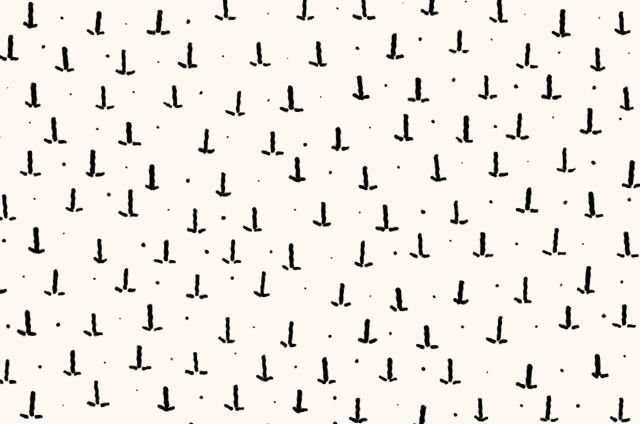
A Shadertoy shader for this pattern:

```glsl
// Scattered ink sprouts, each an upright stem over two small leaves, with dots between, on cream paper.

vec2 hash2(vec2 cell, float seed) {
    vec2 q = vec2(dot(cell, vec2(127.1, 311.7)), dot(cell, vec2(269.5, 183.3)));
    return fract(sin(q + seed * 37.7) * 4375.85);
}

// Stroke with round ends, whose radius runs from startRadius to endRadius
float stroke(vec2 p, vec2 a, vec2 b, float startRadius, float endRadius) {
    vec2 pa = p - a, ba = b - a;
    float t = clamp(dot(pa, ba) / dot(ba, ba), 0.0, 1.0);
    return length(pa - ba * t) - mix(startRadius, endRadius, t);
}

float sprout(vec2 p, vec2 cell) {
    vec2 form = hash2(cell, 1.0);
    vec2 side = hash2(cell, 2.0);
    vec2 weight = hash2(cell, 3.0);

    // Stem: varied height and lean, a little heavier at the top
    float stemRadius = mix(0.0042, 0.0064, weight.x);
    vec2 foot = vec2(0.0, -0.021);
    vec2 tip = vec2((form.x - 0.5) * 0.009, mix(0.018, 0.029, form.y));
    float d = stroke(p, foot, tip, stemRadius * 0.95, stemRadius);

    // Leaves: some touch the stem, some stand apart
    vec2 gap = mix(vec2(0.002), vec2(0.011), smoothstep(0.3, 0.65, side));
    vec2 reach = gap + mix(vec2(0.009), vec2(0.015), hash2(cell, 4.0));
    float leafRadius = mix(0.0034, 0.0048, weight.y);
    d = min(d, stroke(p, vec2(-gap.x, -0.027), vec2(-reach.x, -0.019 - 0.005 * side.y),
                      leafRadius, leafRadius * 0.85));
    d = min(d, stroke(p, vec2(gap.y, -0.027), vec2(reach.y, -0.023 - 0.004 * side.x),
                      leafRadius, leafRadius * 0.8));
    return d;
}

// Layered sines that make the rows drift up and down
vec2 drift(vec2 cell) {
    return vec2(0.018 * sin(cell.y * 1.7 + cell.x * 0.6),
                0.018 * sin(cell.x * 0.75 + cell.y * 0.4) + 0.008 * sin(cell.x * 1.9 - cell.y));
}

void mainImage(out vec4 fragColor, in vec2 fragCoord) {
    vec2 p = fragCoord / iResolution.y;
    vec2 spacing = vec2(0.155, 0.092);
    float d = 1.0;

    // Nearest ink among the neighbouring cells of a staggered grid
    float baseRow = floor(p.y / spacing.y);
    for (int j = -1; j <= 1; j++) {
        float row = baseRow + float(j);
        float stagger = 0.5 * mod(row, 2.0);
        float baseColumn = floor(p.x / spacing.x - stagger);
        for (int i = -1; i <= 1; i++) {
            vec2 cell = vec2(baseColumn + float(i), row);
            vec2 center = (cell + vec2(0.5 + stagger, 0.5)) * spacing + drift(cell);
            vec2 jitter = (hash2(cell, 5.0) - 0.5) * vec2(0.03, 0.022);
            d = min(d, sprout(p - center - jitter, cell));

            // Dot beside each sprout, mostly tiny
            vec2 dotCenter = center + vec2(0.5 * spacing.x, 0.004)
                           + (hash2(cell, 6.0) - 0.5) * vec2(0.03, 0.024);
            float size = hash2(cell, 7.0).x;
            d = min(d, length(p - dotCenter) - mix(0.0014, 0.0052, size * size));
        }
    }

    // Uneven ink edge
    d += 0.0005 * (sin(p.x * 410.0 + 2.0 * sin(p.y * 230.0)) + sin(p.y * 370.0 + p.x * 190.0));

    float blur = max(0.0022, 0.8 / iResolution.y);
    float ink = 1.0 - smoothstep(-blur, blur, d);
    fragColor = vec4(mix(vec3(0.99, 0.97, 0.94), vec3(0.02), ink), 1.0);
}
```
